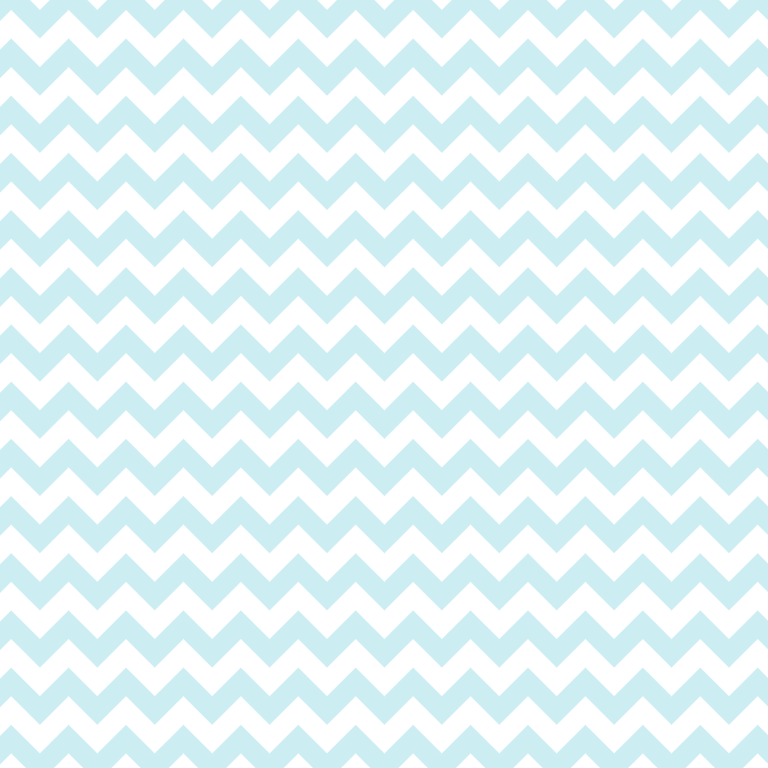
Give the GLSL for this pattern, as a three.js fragment shader.

```glsl
// Chevron stripes: pale aqua zigzag bands alternating with white ones.
// A triangle wave shifts each column down, then the vertical coordinate
// is folded into equal repeats whose distance to the band edge is shaded.

varying vec2 vUv;

const vec3 AQUA = vec3(0.80, 0.93, 0.95);
const vec3 WHITE = vec3(1.0);

const vec2 PERIOD = vec2(0.07477, 0.07447); // zigzag width, stripe spacing
const vec2 PEAK = vec2(0.3884, 0.6520);     // an upper tip of one aqua band
const float ZIGZAG_HEIGHT = 0.5;            // tip to valley, in stripe spacings
const float BAND_WIDTH = 0.5;               // vertical, in stripe spacings

// Distance to the nearest whole number, from 0 to 0.5.
float triangleWave(float x) {
  return abs(fract(x + 0.5) - 0.5);
}

// Signed vertical distance to the nearest band edge, negative inside aqua.
float chevronDistance(vec2 p) {
  float drop = 2.0 * ZIGZAG_HEIGHT * triangleWave(p.x);
  float bandCenter = -drop - 0.5 * BAND_WIDTH;
  return triangleWave(p.y - bandCenter) - 0.5 * BAND_WIDTH;
}

void main() {
  vec2 p = (vUv - PEAK) / PERIOD;

  // Soften the slanted edges over one pixel to either side.
  float softness = fwidth(vUv.y) / PERIOD.y;
  float gap = smoothstep(-softness, softness, chevronDistance(p));

  gl_FragColor = vec4(mix(AQUA, WHITE, gap), 1.0);
}
```
